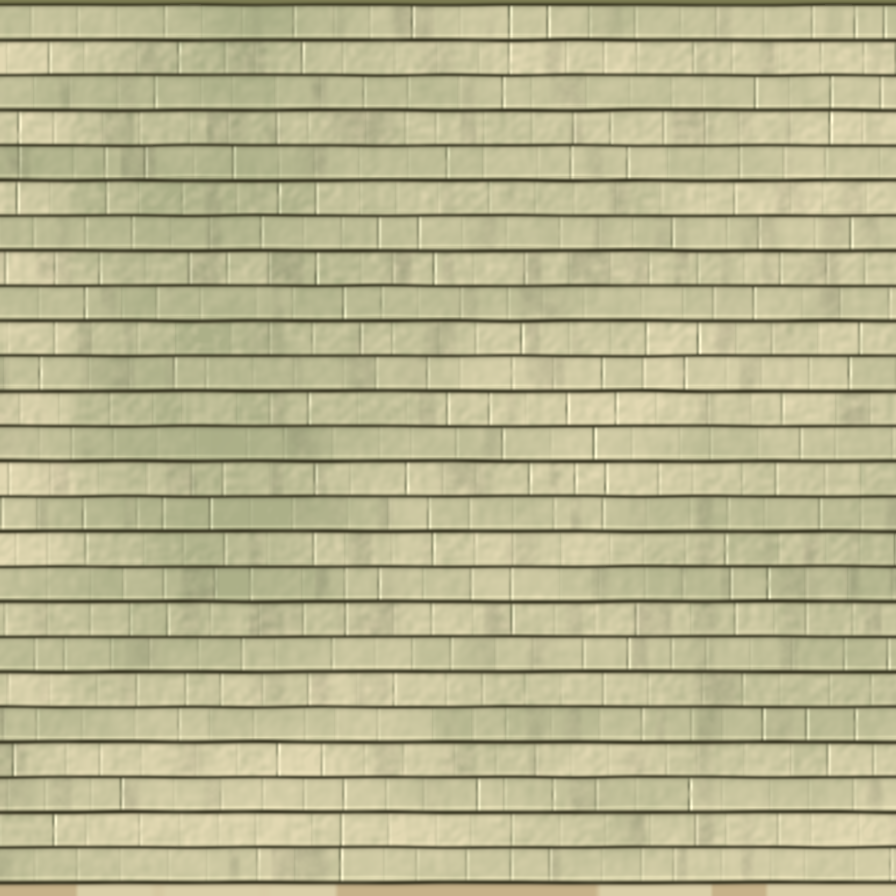
Write a WebGL 1 fragment shader that draws this texture.

```glsl
precision highp float;
// Weathered pale shingle siding: 25 courses with dark shadow gaps and faint joints.
uniform vec2 u_resolution;

const float COURSE_HEIGHT = 0.03917;
const float FIRST_GAP = 0.0055;
const float TILES_ACROSS = 21.0;
const vec3 SAGE = vec3(0.675, 0.69, 0.535);
const vec3 CREAM = vec3(0.875, 0.84, 0.69);
const vec3 TAN = vec3(0.78, 0.70, 0.54);
const vec3 OLIVE = vec3(0.46, 0.46, 0.30);
const vec3 SHADOW = vec3(0.22, 0.21, 0.13);
const vec3 JOINT = vec3(0.46, 0.47, 0.35);

float hash(vec2 p) {
  return fract(sin(dot(p, vec2(127.1, 311.7))) * 43758.5);
}

float noise(vec2 p) {
  vec2 cell = floor(p);
  vec2 f = fract(p);
  f = f * f * (3.0 - 2.0 * f);
  float low = mix(hash(cell), hash(cell + vec2(1.0, 0.0)), f.x);
  float high = mix(hash(cell + vec2(0.0, 1.0)), hash(cell + vec2(1.0, 1.0)), f.x);
  return mix(low, high, f.y);
}

float fbm(vec2 p) {
  float sum = 0.0;
  float weight = 0.5;
  for (int i = 0; i < 3; i++) {
    sum += weight * noise(p);
    p = p * 2.03 + 17.0;
    weight *= 0.5;
  }
  return sum / 0.875;
}

// Soft line profile: 1 on the centre, fading with distance.
float softLine(float d, float width) {
  return exp(-d * d / (width * width));
}

// Relief of small carved swirls, lit from the upper left.
float emboss(vec2 p) {
  return noise(p) - noise(p + vec2(0.6, -0.6));
}

// Returns tile id, signed distance to the nearest joint (in tiles) and joint id.
vec3 tileAt(float x, float row) {
  float t = x * TILES_ACROSS + 0.5 * row + 0.5 * hash(vec2(row, 4.0));
  float joint = floor(t + 0.5);
  float d = t - joint - 0.4 * (hash(vec2(joint, row)) - 0.5);
  return vec3(joint - 1.0 + step(0.0, d), d, joint);
}

void main() {
  vec2 uv = gl_FragCoord.xy / u_resolution;
  float pixel = 1.0 / min(u_resolution.x, u_resolution.y);

  // Courses are counted downwards, with slightly wavy edges.
  float wave = 0.0012 * (noise(vec2(uv.x * 14.0, floor(uv.y / COURSE_HEIGHT + 0.5))) - 0.5);
  float course = (1.0 - uv.y - FIRST_GAP + wave) / COURSE_HEIGHT;
  float row = floor(course);
  float down = course - row;
  float oddRow = mod(row, 2.0);
  vec3 tile = tileAt(uv.x, row);

  // Broad weathering, course tone and tile tone.
  float tone = 0.48 + 0.16 * oddRow;
  tone += 0.8 * (fbm(uv * vec2(3.5, 5.0) + 3.0) - 0.5);
  tone += 0.14 * (hash(vec2(row, 9.0)) - 0.5);
  tone += 0.22 * (hash(vec2(tile.x, row + 31.0)) - 0.5);
  tone += 0.22 * smoothstep(0.24, 0.04, uv.y);
  float sageZone = softLine(uv.x - 0.21, 0.17) * smoothstep(0.1, 0.25, uv.y);
  tone -= 0.20 * sageZone;

  // Bleached tiles along the left side.
  float bleached = step(0.45, hash(vec2(row, 23.0))) * oddRow;
  tone += 0.3 * bleached * smoothstep(0.09, 0.07, uv.x);

  // Fine grain and carved relief, stronger on odd courses.
  tone += 0.18 * (noise(uv * vec2(110.0, 60.0)) - 0.5);
  tone += mix(0.12, 0.30, oddRow) * emboss(uv * 125.0);
  vec3 color = mix(SAGE, CREAM, clamp(tone, 0.0, 1.05));

  // Occasional grey stains next to joints.
  float stain = smoothstep(0.62, 0.9, noise(vec2(uv.x * 42.0, row * 7.3)));
  color *= 1.0 - 0.13 * stain * fbm(uv * 60.0);

  // Vertical joints, each with its own strength and break-up.
  float strength = hash(vec2(tile.z, row + 57.0));
  strength = 0.08 + 0.65 * strength * strength * strength;
  strength *= 0.45 + 0.75 * noise(vec2(tile.z * 5.0, course * 4.0));
  float jointWidth = max(0.0016, 0.7 * pixel) * TILES_ACROSS;
  color = mix(color, JOINT, strength * softLine(tile.y, jointWidth));
  color += 0.25 * strength * softLine(tile.y - 2.0 * jointWidth, jointWidth);

  // Slivers above the first course and below the last.
  color = mix(color, OLIVE, step(row, -0.5));
  float chips = smoothstep(0.5, 0.62, noise(vec2(uv.x * 17.0, 2.0)));
  color = mix(color, mix(TAN, CREAM, chips * 0.8), step(24.5, row));

  // Bright lower lip and dark gap; every second gap is heavier.
  float gap = floor(course + 0.5);
  float heavy = mod(gap, 2.0);
  float fromGap = (course - gap) * COURSE_HEIGHT;
  float lip = softLine(fromGap + 0.0052, 0.0019);
  color += vec3(0.08, 0.075, 0.065) * lip * mix(0.35, 1.0, heavy);
  color *= 1.0 - 0.08 * smoothstep(0.22, 0.0, down);
  float gapWidth = max(mix(0.0021, 0.0025, heavy), 0.8 * pixel);
  float depth = mix(0.84, 0.97, heavy) * (0.88 + 0.12 * noise(vec2(uv.x * 30.0, gap)));
  color = mix(color, SHADOW, depth * softLine(fromGap, gapWidth));

  gl_FragColor = vec4(clamp(color, 0.0, 1.0), 1.0);
}
```
